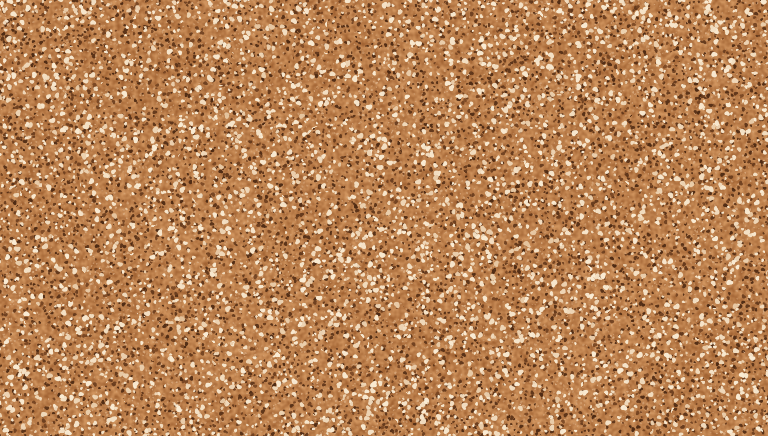
This texture is drawn by a Shadertoy shader. Its source:

```glsl
// Speckled tan stone: fine warm grit strewn with cream and dark brown grains.

// All lengths are fractions of the canvas height.
#define PALE_CELL 0.0130
#define PALE_SHARE 0.43
#define PALE_RADIUS vec2(0.0027, 0.0068)
#define DARK_CELL 0.0108
#define DARK_SHARE 0.48
#define DARK_RADIUS vec2(0.0022, 0.0048)
#define DUST_CELL 0.0085
#define DUST_SHARE 0.36
#define DUST_RADIUS vec2(0.0014, 0.0030)
#define GRIT_SCALE 105.0
#define GRIT_CONTRAST 0.85
#define EDGE_SOFTNESS 0.0010

const vec3 DEEP_TAN = vec3(0.64, 0.395, 0.205);
const vec3 WARM_TAN = vec3(0.80, 0.565, 0.355);
const vec3 DUST = vec3(0.85, 0.67, 0.50);
const vec3 BROWN = vec3(0.48, 0.28, 0.14);
const vec3 UMBER = vec3(0.27, 0.14, 0.06);
const vec3 SAND = vec3(0.90, 0.77, 0.62);
const vec3 CREAM = vec3(0.99, 0.94, 0.85);

vec3 hash3(vec2 p) {
    vec3 q = fract(p.xyx * vec3(0.1031, 0.1030, 0.0973));
    q += dot(q, q.yxz + 33.33);
    return fract((q.xxy + q.yzz) * q.zyx);
}

vec2 gradientAt(vec2 corner) {
    float angle = 6.2832 * hash3(corner + 71.0).x;
    return vec2(cos(angle), sin(angle));
}

float gradientNoise(vec2 p) {
    vec2 i = floor(p), f = fract(p);
    vec2 u = f * f * f * (f * (f * 6.0 - 15.0) + 10.0);
    vec2 e = vec2(1.0, 0.0);
    float a = dot(gradientAt(i), f);
    float b = dot(gradientAt(i + e.xy), f - e.xy);
    float c = dot(gradientAt(i + e.yx), f - e.yx);
    float d = dot(gradientAt(i + e.xx), f - e.xx);
    return mix(mix(a, b, u.x), mix(c, d, u.x), u.y);
}

// Scattered lumpy grains: x is the coverage, y the random tone of the top grain.
vec2 scatter(vec2 p, float cell, float share, vec2 radius, float seed) {
    float soft = max(0.6 / iResolution.y, EDGE_SOFTNESS);
    vec2 home = floor(p / cell);
    vec2 grain = vec2(0.0);
    for (int y = -1; y <= 1; y++) {
        for (int x = -1; x <= 1; x++) {
            vec2 id = home + vec2(x, y);
            vec3 place = hash3(id + seed);
            vec3 look = hash3(id + seed + 317.0);
            if (place.z > share) continue;

            vec2 d = p - (id + place.xy) * cell;
            float angle = atan(d.y, d.x) + 6.2832 * look.y;
            float lumps = 1.0 + 0.16 * cos(2.0 * angle) + 0.10 * cos(3.0 * angle + 1.0);
            float r = mix(radius.x, radius.y, look.x * look.x) * lumps;
            float cover = 1.0 - smoothstep(r - soft, r + soft, length(d));
            if (cover > grain.x) grain = vec2(cover, look.z);
        }
    }
    return grain;
}

void mainImage(out vec4 fragColor, in vec2 fragCoord) {
    vec2 p = fragCoord / iResolution.y;

    // Warm ground with fine grit and faint broad patches
    float grit = gradientNoise(p * GRIT_SCALE) + 0.6 * gradientNoise(p * GRIT_SCALE * 0.45 + 19.0);
    float patches = gradientNoise(p * 3.0 + 5.0);
    vec3 color = mix(DEEP_TAN, WARM_TAN, clamp(0.58 + GRIT_CONTRAST * grit + 0.2 * patches, 0.0, 1.1));

    // Grains gather loosely into clusters
    float cluster = 1.0 + 0.7 * gradientNoise(p * 17.0 + 40.0);

    vec2 dust = scatter(p, DUST_CELL, DUST_SHARE, DUST_RADIUS, 11.0);
    color = mix(color, DUST, dust.x * (0.4 + 0.6 * dust.y));

    vec2 dark = scatter(p, DARK_CELL, DARK_SHARE * (2.0 - cluster), DARK_RADIUS, 53.0);
    color = mix(color, mix(BROWN, UMBER, dark.y), 0.92 * dark.x);

    vec2 pale = scatter(p, PALE_CELL, PALE_SHARE * cluster, PALE_RADIUS, 97.0);
    color = mix(color, mix(SAND, CREAM, sqrt(pale.y)), 0.96 * pale.x);

    fragColor = vec4(color, 1.0);
}
```
